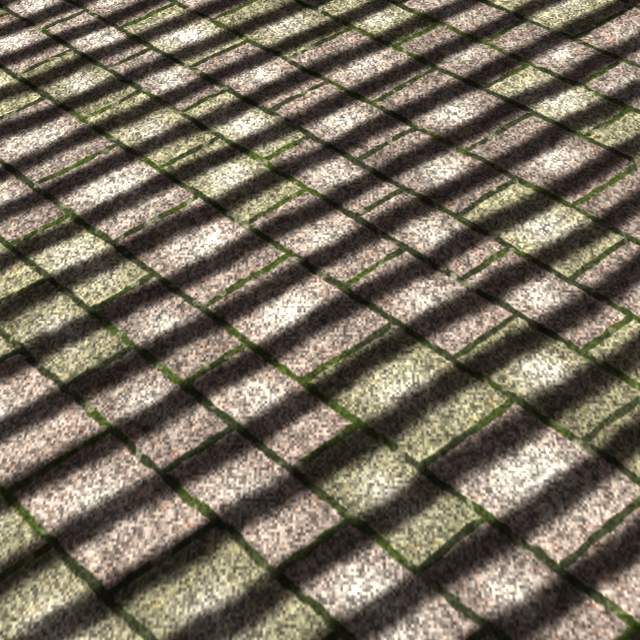
A Shadertoy shader for this texture:

```glsl
// Sunlit block paving seen in perspective, crossed by soft diagonal shadows.
// A projective map flattens the ground; courses of two widths are cut into
// half-bonded blocks with worn pale centres, gritty grain and mossy joints.

const vec2 HORIZON = vec2(0.0513, -0.552);      // perspective tilt
const vec2 ACROSS = vec2(0.562, 0.827);         // direction across the courses
const vec2 ALONG = vec2(0.530, -0.848);         // direction along the courses
const int COURSES = 7;                          // courses per cycle of widths
const float COURSE_EDGE[8] = float[8](0.0, 0.145, 0.251, 0.355, 0.509, 0.625, 0.720, 0.844);
const float COURSE_START = -0.446;
const float BLOCK_LENGTH = 0.182;
const float BLOCK_SHIFT = -0.027;
const float JOINT_HALF_WIDTH = 0.0052;
const float SHADOW_PERIOD = 0.101;
const float SHADOW_SLOPE = 0.56;
const float SHADOW_OFFSET = -0.004;
const float GRAIN_SCALE = 290.0;
const float OLIVE_SHARE = 0.34;

const vec3 PINK_STONE = vec3(0.655, 0.585, 0.53);
const vec3 OLIVE_STONE = vec3(0.635, 0.61, 0.48);
const vec3 PALE_WEAR = vec3(0.885, 0.845, 0.775);
const vec3 RUST_GRIT = vec3(0.72, 0.46, 0.34);
const vec3 JOINT_SOIL = vec3(0.25, 0.265, 0.18);
const vec3 JOINT_MOSS = vec3(0.30, 0.355, 0.16);
const vec3 JOINT_SAND = vec3(0.66, 0.64, 0.52);
const vec3 SHADOW_TINT = vec3(0.26, 0.245, 0.245);

float hash(vec2 p) {
    return fract(sin(dot(p, vec2(12.9898, 78.233))) * 43758.545);
}

float noise(vec2 p) {
    vec2 cell = floor(p), f = fract(p);
    f = f * f * (3.0 - 2.0 * f);
    return mix(mix(hash(cell), hash(cell + vec2(1, 0)), f.x),
               mix(hash(cell + vec2(0, 1)), hash(cell + vec2(1, 1)), f.x), f.y);
}

// Course number, and the lower edge and width of the course holding u
vec3 findCourse(float u) {
    float cycleLength = COURSE_EDGE[COURSES];
    float cycle = floor((u - COURSE_START) / cycleLength);
    float base = COURSE_START + cycle * cycleLength;
    int index = 0;
    for (int i = 1; i < COURSES; i++)
        if (u - base >= COURSE_EDGE[i]) index = i;
    return vec3(cycle * float(COURSES) + float(index), base + COURSE_EDGE[index],
                COURSE_EDGE[index + 1] - COURSE_EDGE[index]);
}

// Light on the ground: 0 in the middle of a shadow bar, 1 in full sun
float sunlight(vec2 ground) {
    float s = (ground.y - SHADOW_SLOPE * ground.x - SHADOW_OFFSET) / SHADOW_PERIOD;
    s += 0.12 * (noise(ground * 11.0) - 0.5);
    float wave = 0.5 - 0.5 * cos(6.28318 * s);
    wave += 0.12 * (noise(ground * 45.0) - 0.5);
    return smoothstep(0.03, 0.76, wave);
}

// Stone surface; local runs from -1 to 1 over the block
vec3 stone(vec2 id, vec2 local, vec2 ground, float grit) {
    float tone = hash(id + 3.7);
    float olive = smoothstep(-0.06, 0.06, OLIVE_SHARE - hash(id + 9.1));
    vec3 color = mix(PINK_STONE, OLIVE_STONE, olive) * mix(0.9, 1.08, tone);

    // Worn centre, larger on a few blocks
    float bleached = step(0.86, hash(id + 17.3));
    vec2 offset = 0.2 * (vec2(hash(id + 5.2), hash(id + 6.4)) - 0.5);
    vec2 q = (local - offset) / mix(vec2(0.68, 0.52), vec2(0.95, 0.85), bleached);
    float wear = exp(-1.5 * dot(q, q)) * mix(0.7, 1.0, hash(id + 21.0));
    color = mix(color, PALE_WEAR, wear);

    // Coloured grit and mottling
    float rust = smoothstep(0.72, 0.92, noise(ground * GRAIN_SCALE * 0.55 + 31.0));
    color = mix(color, RUST_GRIT * mix(vec3(1), vec3(1.0, 1.3, 0.9), olive), 0.35 * rust * (1.0 - wear));
    color *= 0.9 + 0.2 * noise(ground * 32.0);
    return color * (1.0 + 1.1 * grit);
}

void mainImage(out vec4 fragColor, in vec2 fragCoord) {
    vec2 p = fragCoord / iResolution.xy - 0.5;
    vec2 ground = p / (1.0 + dot(HORIZON, p));
    vec2 wobble = vec2(noise(ground * 28.0), noise(ground * 28.0 + 50.0)) - 0.5;
    vec2 uv = vec2(dot(ACROSS, ground), dot(ALONG, ground)) + 0.004 * wobble;

    // Block lookup with alternate courses shifted by half a block
    vec3 course = findCourse(uv.x);
    float v = (uv.y - BLOCK_SHIFT) / BLOCK_LENGTH - 0.5 * mod(course.x, 2.0);
    vec2 id = vec2(course.x, floor(v));
    vec2 unit = vec2((uv.x - course.y) / course.z, fract(v));
    vec2 edge = min(unit, 1.0 - unit) * vec2(course.z, BLOCK_LENGTH);
    float edgeDistance = min(edge.x, edge.y * 1.15);

    // Grain in two sizes
    float grit = 0.65 * noise(ground * GRAIN_SCALE) + 0.35 * noise(ground * GRAIN_SCALE * 0.5 + 7.0) - 0.5;
    vec3 color = stone(id, unit * 2.0 - 1.0, ground, grit);

    // Joints with moss and loose sand
    float moss = smoothstep(0.4, 0.75, noise(ground * 13.0 + 4.0));
    vec3 joint = mix(JOINT_SOIL, JOINT_MOSS, moss);
    joint = mix(joint, JOINT_SAND, 0.65 * smoothstep(0.68, 0.88, noise(ground * 70.0 + 12.0)));
    joint *= 1.0 + 0.8 * grit;
    float raggedWidth = JOINT_HALF_WIDTH * (0.65 + 0.7 * noise(ground * 85.0));
    float soft = 0.0013 + 0.7 / iResolution.y;
    color = mix(joint, color, smoothstep(-soft, soft, edgeDistance - raggedWidth));

    // Cast shadow bars
    color *= mix(SHADOW_TINT, vec3(1.1), sunlight(ground));
    fragColor = vec4(clamp(color, 0.0, 1.0), 1.0);
}
```
